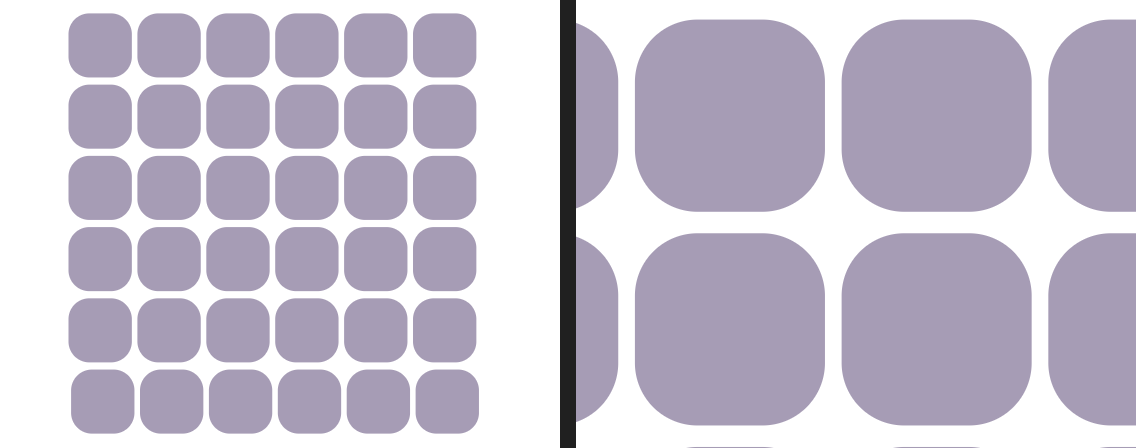
Left: the whole. Right: its middle third, enlarged.
Give the GLSL for this pattern, as a WebGL 1 fragment shader.

```glsl
precision highp float;
// Six by six grid of mauve rounded tiles on white, with the bottom row nudged right.
// Each pixel finds its nearest tile by rounding, then a rounded-box distance
// gives the tile's smooth edge. Lengths are fractions of the canvas height.

uniform vec2 u_resolution;

const vec3 PAPER = vec3(1.0);
const vec3 MAUVE = vec3(0.65, 0.61, 0.71);

const vec2 LAST_TILE = vec2(5.0);               // highest column and row index
const vec2 FIRST_CENTRE = vec2(0.2236, 0.1036); // lower left tile, before the nudge
const vec2 PITCH = vec2(0.1538, 0.1590);
const vec2 HALF_SIZE = vec2(0.0707, 0.0715);
const float CORNER_RADIUS = 0.0465;
const float BOTTOM_ROW_SHIFT = 0.0058;

float roundedBox(vec2 p, vec2 halfSize, float radius) {
  vec2 q = abs(p) - halfSize + radius;
  return length(max(q, 0.0)) + min(max(q.x, q.y), 0.0) - radius;
}

// Index of the nearest cell, limited to the grid.
float nearestCell(float offset, float pitch, float last) {
  return clamp(floor(offset / pitch + 0.5), 0.0, last);
}

// Position relative to the centre of the nearest tile.
vec2 tileLocal(vec2 p, vec2 firstCentre, vec2 pitch, vec2 last, float shift) {
  vec2 offset = p - firstCentre;
  float row = nearestCell(offset.y, pitch.y, last.y);
  offset.x -= shift * (1.0 - step(0.5, row));
  float column = nearestCell(offset.x, pitch.x, last.x);
  return offset - pitch * vec2(column, row);
}

// Coverage of a shape, smoothed over one pixel.
float fill(float dist, float pixel) {
  return clamp(0.5 - dist / pixel, 0.0, 1.0);
}

void main() {
  float pixel = 1.0 / u_resolution.y;
  vec2 p = gl_FragCoord.xy * pixel;

  vec2 local = tileLocal(p, FIRST_CENTRE, PITCH, LAST_TILE, BOTTOM_ROW_SHIFT);
  float tile = fill(roundedBox(local, HALF_SIZE, CORNER_RADIUS), pixel);

  gl_FragColor = vec4(mix(PAPER, MAUVE, tile), 1.0);
}
```
